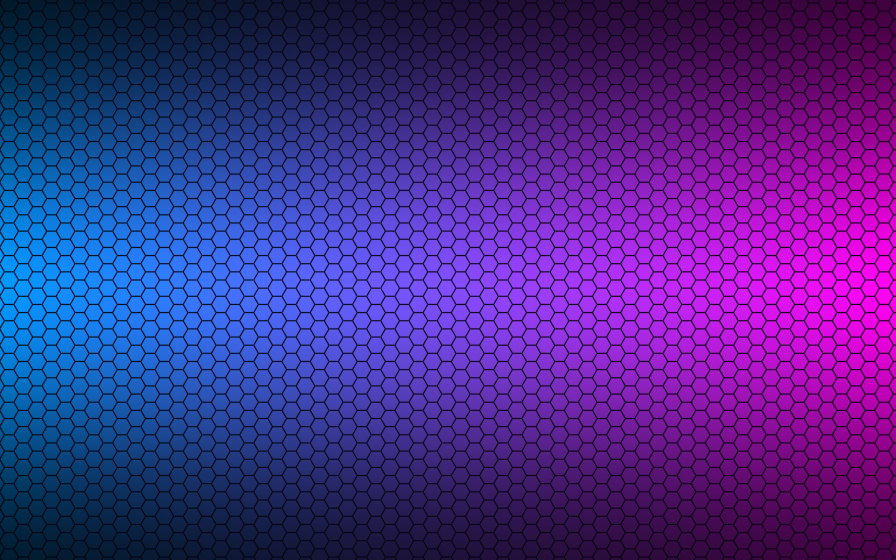
Write a Shadertoy shader that draws this background.

```glsl
// Distance from a point to the nearest border of a flat-topped hexagon grid
float hexBorder(vec2 p, float side) {
    vec2 cell = side * vec2(3.0, sqrt(3.0));
    vec2 a = mod(p + 0.5 * cell, cell) - 0.5 * cell;
    vec2 b = mod(p, cell) - 0.5 * cell;
    vec2 h = abs(dot(a, a) < dot(b, b) ? a : b);
    return 0.5 * cell.y - max(h.y, dot(h, vec2(0.8660254, 0.5)));
}

void mainImage(out vec4 fragColor, in vec2 fragCoord) {
    vec2 uv = fragCoord / iResolution.xy;
    vec2 p = fragCoord / iResolution.y;

    // Azure to violet to magenta sweep
    vec3 azure = vec3(0.0, 0.59, 1.0);
    vec3 violet = vec3(0.50, 0.30, 0.98);
    vec3 magenta = vec3(1.0, 0.0, 0.94);
    vec3 color = uv.x < 0.5 ? mix(azure, violet, uv.x * 2.0)
                            : mix(violet, magenta, uv.x * 2.0 - 1.0);

    // Bright horizontal band fading to the top and bottom
    float band = 1.0 - abs(uv.y - 0.49) / 0.51;
    band = mix(band, smoothstep(0.0, 1.0, band), 0.6);
    color *= mix(mix(0.17, 0.26, uv.x), 1.02, band);

    // Thin, soft hexagon mesh
    float border = hexBorder(p - vec2(0.0667, 0.5), 0.0168);
    float softness = 0.0007 + 0.4 / iResolution.y;
    float fill = smoothstep(0.00095 - softness, 0.00095 + softness, border);
    color = mix(vec3(0.02, 0.012, 0.05), color, fill);

    fragColor = vec4(min(color, 1.0), 1.0);
}
```
